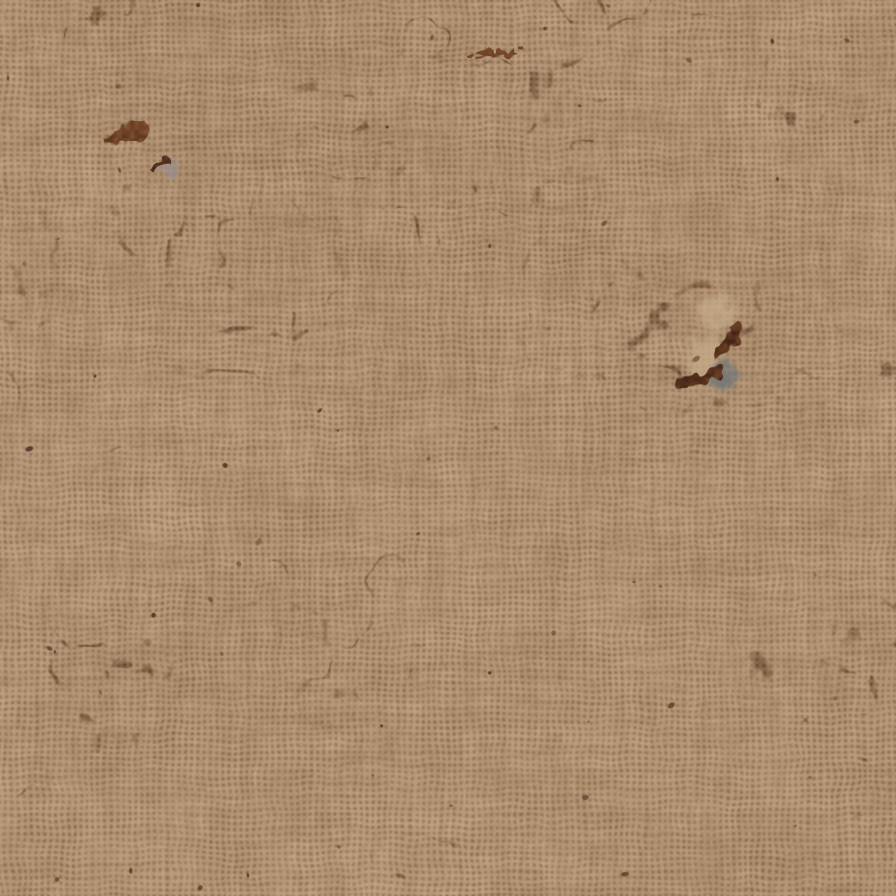
Write a three.js fragment shader that draws this texture.

```glsl
// Worn tan canvas: a fine plain weave with wavering threads and slubs,
// sprinkled with dark specks and broken creases, and torn in a few places.
// The weave is a product of cosines; wear is thresholded value noise.
#define THREADS 144.0
#define WEAVE_DEPTH 0.105
#define THREAD_WAVER 0.55
#define SLUB 0.040
#define SPECK_CELLS 11.0
#define SPECK_CHANCE 0.52
#define CREASE_DEPTH 0.17
#define CLOTH vec3(0.672, 0.552, 0.432)
#define SPECK_COLOR vec3(0.27, 0.18, 0.12)
#define RUST vec3(0.47, 0.27, 0.14)
#define CHAR vec3(0.22, 0.11, 0.07)

varying vec2 vUv;

float hash(vec2 p) {
  vec3 q = fract(vec3(p.xyx) * 0.1031);
  q += dot(q, q.yzx + 33.33);
  return fract((q.x + q.y) * q.z);
}

float noise(vec2 p) {
  vec2 i = floor(p), f = fract(p);
  f = f * f * (3.0 - 2.0 * f);
  return mix(mix(hash(i), hash(i + vec2(1.0, 0.0)), f.x),
             mix(hash(i + vec2(0.0, 1.0)), hash(i + 1.0), f.x), f.y);
}

vec2 noise2(vec2 p) {
  return vec2(noise(p), noise(p + 71.3)) - 0.5;
}

// Brightness offset of the woven threads.
float weave(vec2 p) {
  vec2 q = p * THREADS + THREAD_WAVER * (noise2(p * 14.0) + noise2(p * 45.0));
  vec2 groove = 0.5 + 0.5 * cos(6.28318 * q);
  float gap = groove.x * groove.y;
  float rim = 0.5 * (groove.x + groove.y);
  float depth = WEAVE_DEPTH * (0.7 + 0.6 * noise(p * 38.0 + 9.0));
  float slub = noise(p * vec2(24.0, THREADS)) + noise(p * vec2(THREADS, 24.0) + 40.0) - 1.0;
  return depth * (0.40 - 0.75 * gap - 0.42 * rim) + SLUB * slub;
}

// Small dark flecks, one at most in each jittered cell.
float specks(vec2 p) {
  vec2 q = p * SPECK_CELLS, cell = floor(q);
  float cover = 0.0;
  for (int y = -1; y <= 1; y++) {
    for (int x = -1; x <= 1; x++) {
      vec2 id = cell + vec2(float(x), float(y)) + 20.0;
      vec2 d = (q + 20.0 - id - vec2(hash(id), hash(id + 57.0))) / SPECK_CELLS;
      float a = 6.28318 * hash(id + 13.0);
      d = mat2(cos(a), -sin(a), sin(a), cos(a)) * d;
      d.x *= mix(0.5, 1.0, hash(id + 31.0));
      float r = mix(0.0010, 0.0026, hash(id + 83.0));
      float dotShape = 1.0 - smoothstep(r - 0.0009, r + 0.0012, length(d));
      float strength = mix(0.4, 1.0, hash(id + 99.0));
      cover = max(cover, dotShape * strength * step(hash(id + 5.0), SPECK_CHANCE));
    }
  }
  return cover;
}

// Tapered streak from a to b with radii r.x to r.y.
float streak(vec2 p, vec2 a, vec2 b, vec2 r) {
  vec2 ab = b - a;
  float t = clamp(dot(p - a, ab) / dot(ab, ab), 0.0, 1.0);
  float d = length(p - a - ab * t) - mix(r.x, r.y, t);
  return 1.0 - smoothstep(-0.0012, 0.0012, d);
}

float blot(vec2 p, vec2 c, float r) {
  return 1.0 - smoothstep(0.35 * r, r, length(p - c));
}

// Broken contour lines of noise, kept only inside worn patches.
float creases(vec2 p) {
  vec2 w = p + 0.016 * noise2(p * 48.0);
  float line = 1.0 - smoothstep(0.01, 0.07, abs(noise(w * 23.0 + 3.0) - 0.5));
  float patchMask = smoothstep(0.52, 0.78, noise(p * 8.0 + 17.0));
  patchMask = max(patchMask, 0.8 * blot(p, vec2(0.77, 0.60), 0.15));
  return line * patchMask * smoothstep(0.48, 0.80, noise(p * 85.0));
}

// Lifted flaps, bluish holes and rusty frayed edges.
vec3 tears(vec3 color, vec2 p) {
  vec2 w = p + 0.010 * noise2(p * 75.0) + 0.005 * noise2(p * 190.0);
  float fray = noise(p * 210.0);
  float flap = max(blot(w, vec2(0.800, 0.653), 0.030), blot(w, vec2(0.785, 0.602), 0.032));
  color = mix(color, vec3(0.77, 0.67, 0.54), 0.75 * flap);
  color = mix(color, vec3(0.44, 0.46, 0.47), 0.85 * blot(w, vec2(0.809, 0.579), 0.022));
  color = mix(color, vec3(0.60, 0.56, 0.55), 0.85 * blot(w, vec2(0.188, 0.812), 0.016));

  float rust = streak(w, vec2(0.117, 0.847), vec2(0.155, 0.853), vec2(0.002, 0.011));
  float thin = streak(w, vec2(0.527, 0.936), vec2(0.583, 0.944), vec2(0.005, 0.003));
  rust = max(rust, thin * smoothstep(0.25, 0.45, fray));
  color = mix(color, mix(CHAR, RUST, 0.35 + 0.75 * fray), 0.9 * rust);

  float edge = streak(w, vec2(0.807, 0.609), vec2(0.822, 0.634), vec2(0.008, 0.006));
  edge = max(edge, streak(w, vec2(0.753, 0.570), vec2(0.777, 0.580), vec2(0.005, 0.005)));
  edge = max(edge, streak(w, vec2(0.777, 0.580), vec2(0.803, 0.583), vec2(0.005, 0.007)));
  edge = max(edge, streak(w, vec2(0.171, 0.814), vec2(0.184, 0.821), vec2(0.002, 0.005)));
  return mix(color, mix(CHAR, RUST, 0.8 * fray), 0.95 * edge);
}

void main() {
  vec2 p = vUv;
  float cloud = 0.020 * (noise(p * 4.0) - 0.5) + 0.022 * (noise(p * 19.0) - 0.5);
  float grain = 0.035 * (noise(p * 330.0) - 0.5);
  vec3 color = CLOTH + weave(p) + cloud + grain;
  color -= CREASE_DEPTH * creases(p) * vec3(1.0, 1.0, 0.9);
  color = tears(color, p);
  color = mix(color, SPECK_COLOR, 0.85 * specks(p));
  gl_FragColor = vec4(color, 1.0);
}
```
